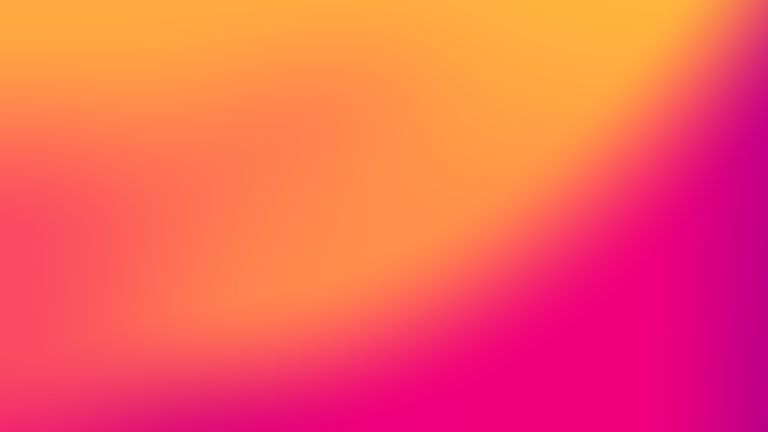
This background is drawn by a Shadertoy shader. Its source:

```glsl
// Soft gradient backdrop: gold and orange light above a curved magenta and violet sweep.

#define CANVAS vec2(16.0 / 9.0, 1.0)
#define EDGE_BASE 0.13
#define EDGE_RISE 0.165
#define EDGE_SOFT vec2(-0.21, 0.17)
#define CORAL_DEPTH 0.27
#define TONGUE_DEPTH 0.10
#define VIOLET_DEPTH 0.26

// Elliptical Gaussian glow, 1 at its centre.
float glow(vec2 p, vec2 centre, vec2 radius) {
    vec2 q = (p - centre) / radius;
    return exp(-dot(q, q));
}

// Approximate signed distance above the cubic sweep.
float sweepDistance(vec2 p) {
    float leftDrop = 0.11 * exp(-p.x * p.x / 0.08);
    float height = EDGE_BASE + EDGE_RISE * p.x * p.x * p.x - leftDrop;
    float slope = 3.0 * EDGE_RISE * p.x * p.x + 2.0 * p.x * leftDrop / 0.08;
    return (p.y - height) / sqrt(1.0 + slope * slope);
}

// Warmth of the lit area: gold on top, coral at left, an orange tongue between.
float warmth(vec2 p) {
    float gold = mix(0.11, 0.15, smoothstep(0.3, 1.2, p.x));
    float warm = 0.56 + gold * smoothstep(0.4, 1.05, p.y);
    float coral = exp(-p.x * p.x / 0.184) * (1.0 - smoothstep(0.45, 0.96, p.y));
    vec2 sheared = vec2(p.x, p.y - 0.3 * (p.x - 0.7));
    float tongue = glow(sheared, vec2(0.70, 0.74), vec2(0.36, 0.20));
    return warm - CORAL_DEPTH * coral - TONGUE_DEPTH * tongue;
}

// Warmth sets the hue from magenta to gold; shade lowers red toward violet.
vec3 palette(float warm, float shade, float violet) {
    float red = mix(0.945, 1.0, smoothstep(0.0, 0.5, warm)) - shade;
    float blue = 0.485 - 0.345 * warm + 0.06 * violet;
    return vec3(red, warm, blue);
}

void mainImage(out vec4 fragColor, in vec2 fragCoord) {
    vec2 p = fragCoord / iResolution.xy * CANVAS;

    // Fade the warm area across the sweep.
    float lit = smoothstep(EDGE_SOFT.x, EDGE_SOFT.y, sweepDistance(p));
    float warm = warmth(p) * lit;

    // Violet at the right, a muted patch at the lower left.
    float violet = smoothstep(1.45, 1.9, p.x) * (1.0 - 0.3 * p.y) * (1.0 - lit);
    float muted = 0.07 * glow(p, vec2(0.46, 0.0), vec2(0.32, 0.13));

    vec3 colour = palette(warm, VIOLET_DEPTH * violet + muted, violet);
    fragColor = vec4(clamp(colour, 0.0, 1.0), 1.0);
}
```
